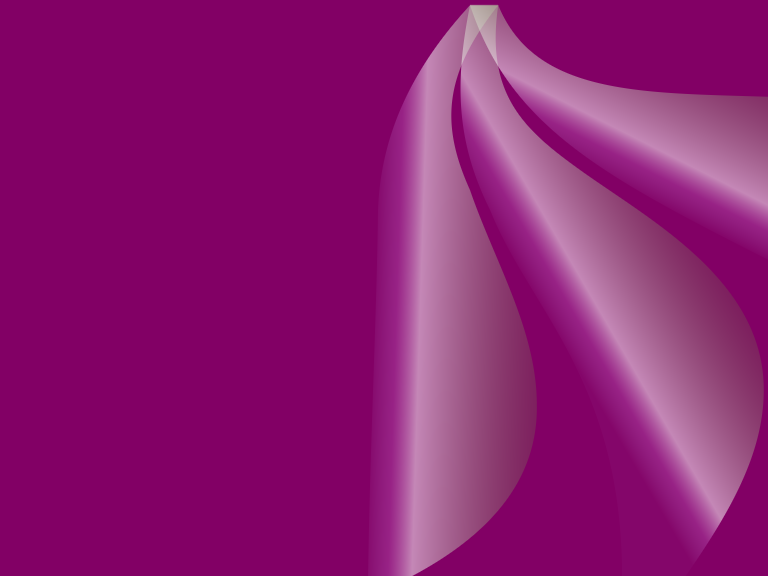
Give the GLSL for this background, as a WebGL 1 fragment shader.

```glsl
precision highp float;
// Three translucent petals fan out from one tip over a flat plum ground.
// Each petal lies between two chains of cubic curves and is shaded across
// a straight ridge: a steep magenta flank and a broad, dusky far flank.

uniform vec2 u_resolution;

// Lengths are hundredths of the canvas height, with y measured downwards.
const vec3 GROUND = vec3(0.51, 0.0, 0.395);
const vec4 RIDGE_TINT = vec4(1.0, 1.0, 1.0, 0.53);
const vec4 DUSK_TINT = vec4(0.40, 0.60, 0.25, 0.19);
const vec4 MAGENTA_TINT = vec4(0.74, 0.36, 0.74, 0.37);
const vec4 FAINT_TINT = vec4(0.70, 0.50, 0.80, 0.05);
const float STEEP_WIDTH = 8.3;
const float BROAD_WIDTH = 21.7;
const vec2 TIP_LEFT = vec2(81.6, 0.9);
const vec2 TIP_RIGHT = vec2(86.5, 0.9);

vec2 cubic(vec2 a, vec2 b, vec2 c, vec2 d, float t) {
  float s = 1.0 - t;
  return s * s * s * a + 3.0 * s * t * (s * b + t * c) + t * t * t * d;
}

// Signed distance to the right of a curve whose y always increases.
float beside(vec2 p, vec2 a, vec2 b, vec2 c, vec2 d) {
  float t = 0.5;
  float stride = 0.25;
  for (int i = 0; i < 16; i++) {
    t += cubic(a, b, c, d, t).y < p.y ? stride : -stride;
    stride *= 0.5;
  }
  float s = 1.0 - t;
  vec2 tangent = s * s * (b - a) + 2.0 * s * t * (c - b) + t * t * (d - c);
  return (p.x - cubic(a, b, c, d, t).x) * tangent.y / length(tangent);
}

// Smooth coverage of the region inside all three signed distances.
float inside(float first, float second, float start, float pixel) {
  vec3 cover = clamp(vec3(first, second, start) / pixel + 0.5, 0.0, 1.0);
  return cover.x * cover.y * cover.z;
}

// Translucent colour across the ridge from one end to the other.
vec4 sheen(vec2 p, vec2 from, vec2 to) {
  vec2 along = normalize(to - from);
  float across = dot(p - from, vec2(along.y, -along.x));
  if (across > 0.0) {
    return mix(RIDGE_TINT, DUSK_TINT, min(across / BROAD_WIDTH, 1.0));
  }
  float fall = min(-across / STEEP_WIDTH, 1.0) * 2.0;
  vec4 upper = mix(RIDGE_TINT, MAGENTA_TINT, min(fall, 1.0));
  return mix(upper, FAINT_TINT, max(fall - 1.0, 0.0));
}

float uprightPetal(vec2 p, float pixel) {
  vec2 leftJoin = vec2(65.6, 38.2);
  vec2 waist = vec2(81.6, 33.0);
  vec2 belly = vec2(93.2, 70.3);
  float left = p.y < leftJoin.y
    ? beside(p, TIP_LEFT, vec2(71.2, 12.2), vec2(65.6, 24.3), leftJoin)
    : beside(p, leftJoin, vec2(65.3, 57.3), vec2(64.2, 78.1), vec2(63.9, 100.2));
  float right;
  if (p.y < waist.y) {
    right = beside(p, TIP_RIGHT, vec2(76.9, 13.0), vec2(76.5, 21.7), waist);
  } else if (p.y < belly.y) {
    right = beside(p, waist, vec2(85.9, 45.5), vec2(93.2, 57.3), belly);
  } else {
    right = beside(p, belly, vec2(93.4, 83.3), vec2(85.1, 92.9), vec2(71.2, 100.2));
  }
  return inside(left, -right, p.y - TIP_LEFT.y, pixel);
}

float slantedPetal(vec2 p, float pixel) {
  vec2 leftJoin = vec2(85.1, 36.5);
  vec2 waist = vec2(100.7, 29.5);
  vec2 belly = vec2(132.6, 67.7);
  float left = p.y < leftJoin.y
    ? beside(p, TIP_LEFT, vec2(79.0, 13.9), vec2(79.0, 24.3), leftJoin)
    : beside(p, leftJoin, vec2(92.0, 53.8), vec2(108.0, 66.0), vec2(108.0, 100.2));
  float right;
  if (p.y < waist.y) {
    right = beside(p, TIP_RIGHT, vec2(84.2, 16.5), vec2(91.1, 22.6), waist);
  } else if (p.y < belly.y) {
    right = beside(p, waist, vec2(112.8, 38.2), vec2(132.6, 48.6), belly);
  } else {
    right = beside(p, belly, vec2(132.6, 79.0), vec2(126.4, 89.4), vec2(118.9, 100.2));
  }
  return inside(left, -right, p.y - TIP_LEFT.y, pixel);
}

// This petal runs sideways, so its curves are solved with the axes swapped.
float sidewaysPetal(vec2 p, float pixel) {
  float top = beside(p.yx, TIP_RIGHT.yx, vec2(16.5, 92.9), vec2(16.1, 111.1), vec2(16.8, 133.4));
  float bottom = beside(p.yx, TIP_LEFT.yx, vec2(21.7, 88.5), vec2(30.4, 104.2), vec2(45.1, 133.4));
  return inside(top, -bottom, p.x - TIP_LEFT.x, pixel);
}

vec3 layer(vec3 below, vec4 tint, float cover) {
  return mix(below, tint.rgb, tint.a * cover);
}

void main() {
  float pixel = 100.0 / u_resolution.y;
  vec2 p = vec2(gl_FragCoord.x, u_resolution.y - gl_FragCoord.y) * pixel;

  vec3 color = GROUND;
  color = layer(color, sheen(p, vec2(74.3, 10.4), vec2(71.5, 100.0)), uprightPetal(p, pixel));
  color = layer(color, sheen(p, vec2(81.3, 14.8), vec2(125.3, 90.3)), slantedPetal(p, pixel));
  color = layer(color, sheen(p, vec2(87.7, 12.5), vec2(133.3, 35.6)), sidewaysPetal(p, pixel));
  gl_FragColor = vec4(color, 1.0);
}
```
